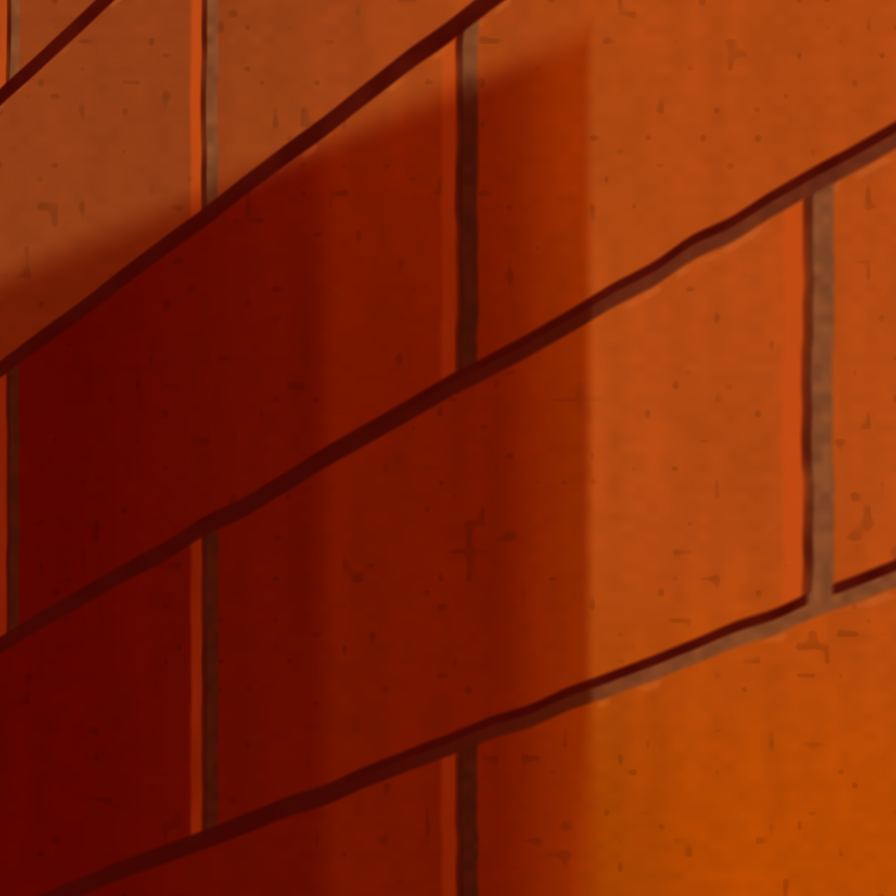
This texture is drawn by a WebGL 2 fragment shader. Its source:

```glsl
#version 300 es
precision highp float;
uniform vec2 u_resolution;
out vec4 fragColor;

float hash(vec2 p) {
  p = fract(p * vec2(0.1031, 0.1137));
  p += dot(p, p.yx + 33.33);
  return fract((p.x + p.y) * p.x * 17.0);
}

float noise(vec2 p) {
  vec2 i = floor(p), f = fract(p);
  f = f * f * (3.0 - 2.0 * f);
  return mix(mix(hash(i), hash(i + vec2(1, 0)), f.x),
             mix(hash(i + vec2(0, 1)), hash(i + vec2(1, 1)), f.x), f.y);
}

// Soft-edged interval, one between lo and hi
float band(float v, float lo, float hi, float soft) {
  return smoothstep(lo - soft, lo + soft, v) * (1.0 - smoothstep(hi - soft, hi + soft, v));
}

void main() {
  vec2 p = gl_FragCoord.xy / u_resolution;
  float x = p.x, down = 1.0 - p.y;

  // Wall in perspective: courses fan out from a vanishing point at the left
  float course = (down - 0.109 + 0.944 * x) / (0.305 + 0.187 * x);
  course += 0.012 * (noise(vec2(x * 22.0, floor(course + 0.5) * 7.0 + 40.0)) - 0.5);
  float halfBrick = (0.6083 - 1.0 / (x + 1.629)) / 0.0717;
  float row = floor(course);
  float along = 0.5 * (halfBrick - 1.0 + mod(row, 2.0));
  along += 0.004 * (noise(vec2(down * 35.0, row + 20.0)) - 0.5);
  float bedDist = course - floor(course + 0.5);
  float headDist = along - floor(along + 0.5);

  // Sunlight: a vertical shadow edge at the right and a slanted one at the top
  float edgeSoft = 0.009 + 0.02 * smoothstep(0.75, 1.0, down);
  float sunRight = smoothstep(0.657 - edgeSoft, 0.657 + edgeSoft, x);
  float sunTop = smoothstep(-0.03, 0.025, 0.312 - 0.42 * x - down);
  float sun = max(sunRight, sunTop);

  // Shaded brick brightens to the right in soft steps
  vec3 shade = mix(vec3(0.34, 0.015, 0.0), vec3(0.385, 0.045, 0.0), smoothstep(0.05, 0.33, x));
  shade = mix(shade, vec3(0.445, 0.08, 0.0), smoothstep(0.34, 0.38, x));
  shade = mix(shade, vec3(0.56, 0.16, 0.005), smoothstep(0.54, 0.65, x));
  shade = mix(shade, vec3(0.47, 0.14, 0.02), 0.75 * (1.0 - smoothstep(0.98, 1.02, course)));
  shade += vec3(0.05, 0.025, 0.0) * smoothstep(0.5, 0.1, down) * smoothstep(0.2, 0.5, x);

  // Sunlit brick, dustier at the top and more saturated below
  vec3 lit = mix(vec3(0.57, 0.24, 0.085), vec3(0.70, 0.285, 0.07), smoothstep(0.15, 0.75, x));
  lit = mix(lit, vec3(0.72, 0.285, 0.005), smoothstep(0.55, 0.95, down));
  lit *= 1.0 - 0.1 * smoothstep(0.85, 0.66, x) * smoothstep(0.6, 0.9, down);
  vec3 color = mix(shade, lit, sun);

  // Brick tone, faint streaks, blotches and dark specks
  color *= 0.98 + 0.04 * hash(vec2(floor(along), row) + 30.0);
  color *= 0.97 + 0.06 * noise(vec2(x * 45.0, down * 6.0));
  color *= 0.975 + 0.05 * noise(p * vec2(70.0, 90.0));
  color *= 1.0 - 0.12 * smoothstep(0.86, 0.97, noise(p * 65.0 + 9.0));

  // Pale chips along the top edge of sunlit bricks
  float chips = band(bedDist, 0.035, 0.055, 0.008) * smoothstep(0.45, 0.8, noise(p * 55.0));
  color = mix(color, vec3(0.76, 0.38, 0.17), chips * sun * 0.45);

  // Head joints: a glowing brick edge beside recessed mortar
  float ridge = band(headDist, -0.044, -0.015, 0.006);
  vec3 ridgeColor = mix(vec3(0.55, 0.14, 0.015), vec3(0.77, 0.29, 0.07), sun);
  color = mix(color, ridgeColor, ridge * (0.6 + 0.3 * noise(vec2(x * 60.0, down * 14.0))));
  float head = band(headDist, -0.014, 0.017, 0.005);
  vec3 mortar = mix(vec3(0.27, 0.07, 0.02), vec3(0.51, 0.28, 0.15), sun);
  mortar *= 0.9 + 0.2 * noise(p * 90.0);
  color = mix(color, mortar, head);
  float crack = band(headDist, -0.02, -0.008, 0.004);
  color = mix(color, vec3(0.25, 0.035, 0.01), crack * (0.35 + 0.5 * noise(vec2(3.0, down * 26.0))));

  // Bed joints: dark gap, with mortar showing below it toward the lower right
  float visible = smoothstep(0.3, 0.85, x) * smoothstep(1.2, 2.8, course);
  float bed = band(bedDist, -0.03, 0.032, 0.008);
  float gap = 1.0 - smoothstep(-0.012, 0.002, bedDist);
  vec3 gapColor = mix(vec3(0.24, 0.018, 0.008), vec3(0.31, 0.06, 0.02), noise(p * 40.0) * (0.3 + 0.5 * sun));
  vec3 bedMortar = mix(gapColor, mix(vec3(0.34, 0.12, 0.03), mortar, sun), max(visible, 0.35 * sunRight));
  vec3 bedColor = mix(bedMortar, gapColor, gap * (1.0 - head * visible));
  color = mix(color, bedColor, bed * 0.95);

  fragColor = vec4(color, 1.0);
}
```
